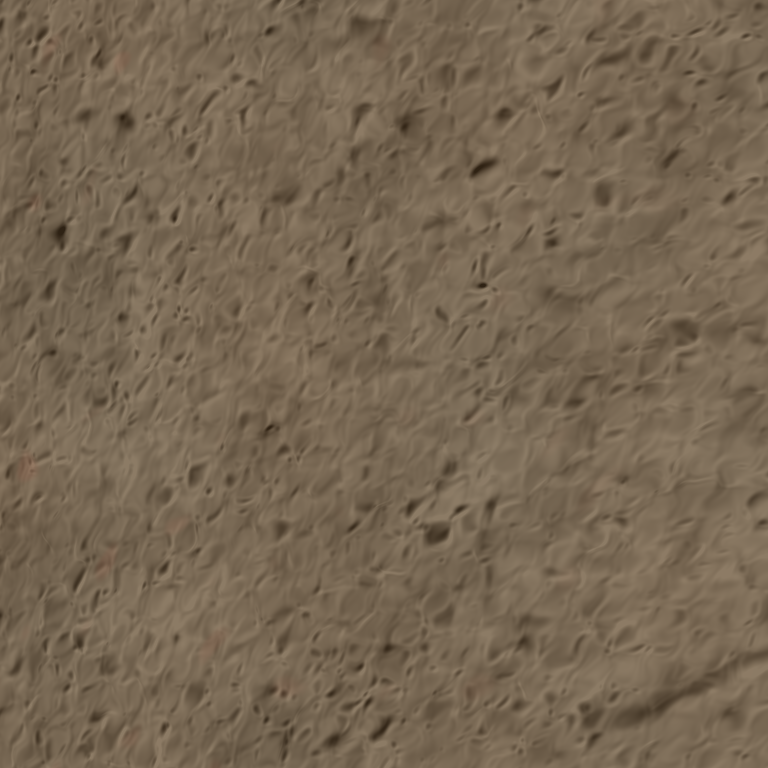
Write a WebGL 2 fragment shader that draws this texture.

```glsl
#version 300 es
precision highp float;

#define BASE_TONE 0.90
#define PATCH_GAIN 0.16
#define GRAIN_GAIN 0.20
#define PIT_GAIN 0.92
#define CREST_GAIN 0.15
#define LIGHT_GAIN 0.68
#define LIGHT_STEP 0.005
#define LEAN 0.34
#define DARK_EARTH vec3(0.325, 0.268, 0.200)
#define PALE_EARTH vec3(0.492, 0.427, 0.345)

uniform vec2 u_resolution;
out vec4 fragColor;

vec2 hash22(vec2 p) {
  vec3 q = fract(p.xyx * vec3(0.1031, 0.1030, 0.0973));
  q += dot(q, q.yzx + 33.33);
  return fract((q.xx + q.yz) * q.zy);
}

float cornerSlope(vec2 cell, vec2 f, vec2 corner) {
  return dot(hash22(cell + corner) * 2.0 - 1.0, f - corner);
}

// Gradient noise, roughly -1 to 1
float noise(vec2 p) {
  vec2 cell = floor(p);
  vec2 f = p - cell;
  vec2 w = f * f * f * (f * (f * 6.0 - 15.0) + 10.0);
  float low = mix(cornerSlope(cell, f, vec2(0, 0)), cornerSlope(cell, f, vec2(1, 0)), w.x);
  float high = mix(cornerSlope(cell, f, vec2(0, 1)), cornerSlope(cell, f, vec2(1, 1)), w.x);
  return 2.5 * mix(low, high, w.y);
}

// Leaning coordinates: narrow steep grain at left, broad flatter grain at right
vec2 grainSpace(vec2 uv) {
  return vec2(uv.x * (1.4 - 0.32 * uv.x) - LEAN * uv.y, 0.95 * uv.y);
}

// Scattered soft hollows, each with a faint raised rim
float pits(vec2 p, float share, float seed) {
  vec2 cell = floor(p);
  float depth = 0.0;
  for (int j = -1; j <= 1; j++) {
    for (int i = -1; i <= 1; i++) {
      vec2 id = cell + vec2(i, j);
      vec2 place = hash22(id + seed);
      vec2 kind = hash22(id + seed + 71.0);
      vec2 away = p - id - 0.15 - 0.7 * place;
      away.x *= mix(0.75, 1.25, fract(kind.y * 7.0));
      float d = length(away) / mix(0.18, 0.34, kind.y);
      float hollow = 1.0 - smoothstep(0.1, 1.15, d);
      float rim = exp(-14.0 * (d - 1.3) * (d - 1.3));
      float strength = mix(0.35, 1.3, place.x * kind.y);
      depth += step(kind.x, share) * strength * (hollow - 0.10 * rim);
    }
  }
  return depth;
}

// Curved furrow entering from the right edge
float furrow(vec2 uv) {
  float s = uv.x - 0.755;
  float wobble = 0.007 * noise(uv * 17.0) + 0.003 * noise(uv * 45.0);
  float d = uv.y - (0.03 + 0.62 * s - 0.67 * s * s) + wobble;
  float width = 0.014 + 0.004 * noise(uv * 12.0 + 5.0);
  float trough = exp(-d * d / (width * width));
  float lip = exp(-pow((d + 0.03) / 0.014, 2.0));
  return smoothstep(-0.03, 0.10, s) * (0.75 * trough - 0.12 * lip);
}

float relief(vec2 uv) {
  vec2 g = grainSpace(uv);
  g += 0.007 * vec2(noise(g * 34.0 + 3.0), noise(g * 34.0 + 40.0));
  float coarse = noise(g * 25.0 + 9.0);
  float fine = noise(g * 53.0 + 21.0);
  float streak = noise(g * vec2(100.0, 60.0) + 57.0);
  float height = GRAIN_GAIN * (0.9 * coarse + 0.8 * fine + 0.4 * streak);
  height -= 0.12 * coarse * coarse;

  // Hollows gather in loose groups
  float crowd = smoothstep(-0.5, 0.6, noise(g * 6.0 + 14.0));
  float hollows = pits(g * 18.0, 0.34, 11.0);
  hollows += mix(0.3, 0.9, crowd) * pits(g * 29.0, 0.46, 137.0);
  hollows += mix(0.2, 0.6, crowd) * pits(g * 46.0, 0.48, 211.0);
  height -= PIT_GAIN * hollows;

  // Short broken crests
  float crest = 1.0 - smoothstep(0.0, 0.28, abs(noise(g * 23.0 + 83.0)));
  height += CREST_GAIN * crest * smoothstep(0.0, 0.6, noise(g * 27.0 + 31.0));
  return height - furrow(uv);
}

void main() {
  vec2 uv = gl_FragCoord.xy / u_resolution;
  vec2 g = grainSpace(uv);

  // Broad uneven staining
  float stain = 0.8 * noise(g * 3.2 + 6.0) + noise(g * 9.0 + 19.0);
  float tone = BASE_TONE + PATCH_GAIN * stain + 0.12 * (uv.x - 0.5);

  // Surface height with raking light from the upper left
  float height = relief(uv);
  float lit = height - relief(uv + LIGHT_STEP * vec2(-0.7, 0.7));
  tone += height + LIGHT_GAIN * lit;
  tone = clamp(tone, -0.85, 1.35);

  // Earth colour with rare rusty flecks and a slight hue drift
  vec3 colour = mix(DARK_EARTH, PALE_EARTH, tone);
  float rust = smoothstep(0.75, 1.2, noise(g * 15.0 + 47.0)) * (1.0 - uv.x);
  colour += rust * vec3(0.025, -0.012, -0.010);
  colour += 0.003 * noise(uv * 4.0 + 8.0) * vec3(1.0, -0.3, -0.8);
  fragColor = vec4(colour, 1.0);
}
```
